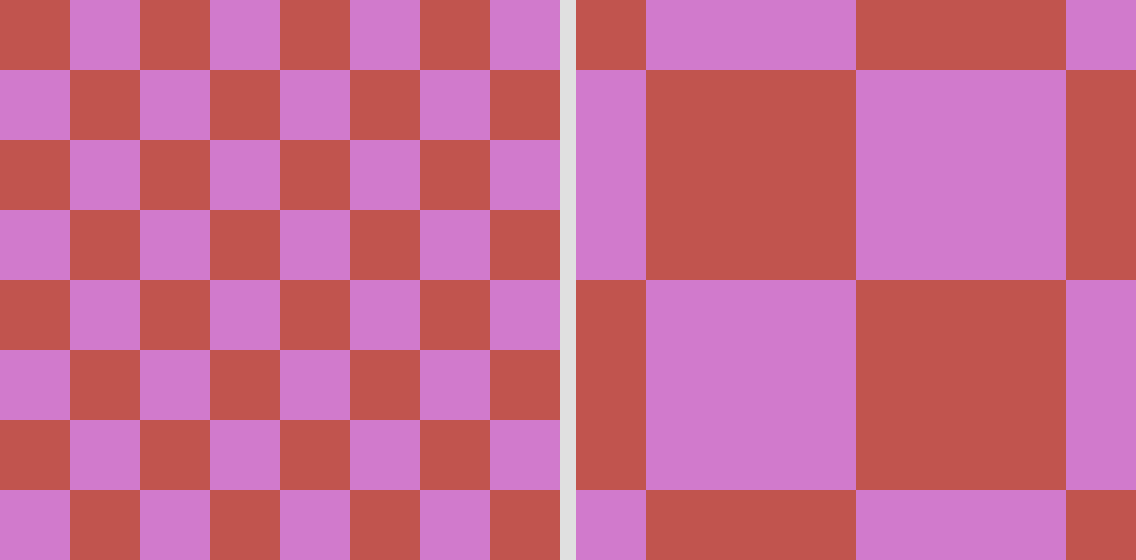
Left: the whole. Right: its middle third, enlarged.
A WebGL 1 fragment shader for this pattern:

```glsl
precision highp float;
// Flat two-colour checkerboard of eight by eight squares.

uniform vec2 u_resolution;

const float SQUARES = 8.0;                       // squares across and down
const float EDGE_PIXELS = 1.0;                   // width of the smoothed edge
const vec3 BRICK_RED = vec3(0.757, 0.329, 0.306);
const vec3 ORCHID = vec3(0.820, 0.478, 0.800);

// Signed distance to the nearest grid line: positive in even cells, negative in odd.
vec2 alternatingDistance(vec2 cell) {
  return 0.5 - abs(mod(cell + 0.5, 2.0) - 1.0);
}

// Smoothed checker sign: +1 where the column and row parities agree, -1 elsewhere.
float checkerSign(vec2 cell, vec2 edgeWidth) {
  vec2 side = clamp(2.0 * alternatingDistance(cell) / edgeWidth, -1.0, 1.0);
  return side.x * side.y;
}

void main() {
  vec2 cell = SQUARES * gl_FragCoord.xy / u_resolution;
  vec2 edgeWidth = EDGE_PIXELS * SQUARES / u_resolution;

  // The square at the origin is orchid.
  float orchidAmount = 0.5 + 0.5 * checkerSign(cell, edgeWidth);
  gl_FragColor = vec4(mix(BRICK_RED, ORCHID, orchidAmount), 1.0);
}
```
